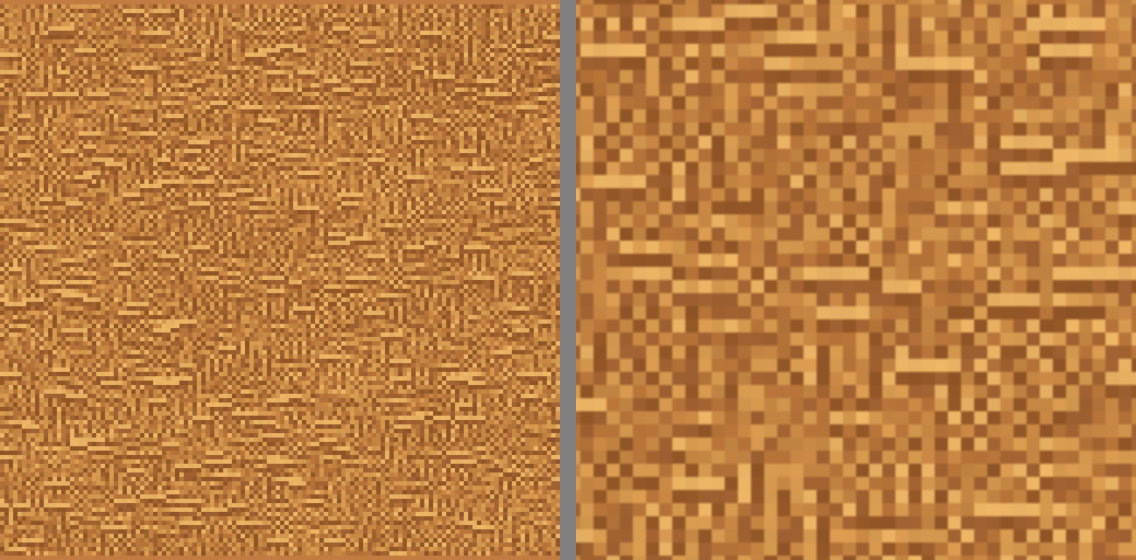
Left: the whole. Right: its middle third, enlarged.
A three.js fragment shader for this texture:

```glsl
// Woven straw mosaic: a grid of small square cells in six golden browns.
// High-passed runs along rows or columns form a maze mixed with checkered
// patches; bright dashes with shadows and faint broad streaks lie over it.

varying vec2 vUv;

const float CELLS = 128.0;         // cells across the canvas
const float EDGE_SOFTNESS = 0.16;  // half width of an edge blend, in cells
const float GRAIN_WEIGHT = 0.65;   // strength of single cells
const float RUN_WEIGHT = 1.4;      // strength of row and column runs
const float CHECKER_WEIGHT = 1.5;  // strength of checkered patches
const float BROAD_WEIGHT = 0.32;   // strength of broad streaks
const float TONE_SPREAD = 0.56;    // deviation of the summed weave
const float DASH_SLOT = 7.0;       // spacing of dash places, in cells
const float DASH_CHANCE = 0.085;   // share of slots holding a dash
const float SHADOW = 0.75;         // darkening below a dash
const float TINT_JITTER = 0.06;    // brightness variation within a tone

const vec3 UMBER  = vec3(0.575, 0.335, 0.150);
const vec3 BROWN  = vec3(0.630, 0.380, 0.190);
const vec3 TAN    = vec3(0.710, 0.450, 0.220);
const vec3 OCHRE  = vec3(0.772, 0.522, 0.262);
const vec3 GOLD   = vec3(0.840, 0.600, 0.310);
const vec3 STRAW  = vec3(0.915, 0.695, 0.390);
const vec3 BORDER = vec3(0.760, 0.485, 0.260);

float hash(vec2 p) {
  return fract(sin(dot(p, vec2(127.1, 311.7))) * 43758.5453);
}

float smoothNoise(vec2 p) {
  vec2 i = floor(p);
  vec2 f = fract(p);
  f = f * f * (3.0 - 2.0 * f);
  float low = mix(hash(i), hash(i + vec2(1.0, 0.0)), f.x);
  float high = mix(hash(i + vec2(0.0, 1.0)), hash(i + 1.0), f.x);
  return mix(low, high, f.y);
}

// One random value shared by a short run of cells along a line
float runValue(float along, float line, float len, float salt) {
  float start = floor(hash(vec2(line, salt)) * 40.0);
  return hash(vec2(floor((along + start) / len) + salt, line));
}

float rowRun(vec2 c) { return runValue(c.x, c.y, 4.0, 211.0); }
float columnRun(vec2 c) { return runValue(c.y, c.x, 3.0, 389.0); }

// 1 inside a bright horizontal dash of random length, else 0
float dash(vec2 c) {
  float x = c.x + floor(hash(vec2(c.y, 57.0)) * 40.0);
  vec2 slot = vec2(floor(x / DASH_SLOT) + 503.0, c.y);
  float len = 3.0 + floor(hash(slot + 31.0) * (DASH_SLOT - 3.0));
  float start = floor(hash(slot + 73.0) * (DASH_SLOT - len));
  float pos = mod(x, DASH_SLOT) - start;
  float inside = step(0.0, pos) * step(pos, len - 0.5);
  float band = 0.5 + smoothNoise(c * vec2(0.03, 0.12) + 90.0);
  return inside * step(hash(slot), DASH_CHANCE * band);
}

// Weave brightness as a rank from 0 (dark) to 1 (light)
float weaveRank(vec2 c) {
  vec2 dx = vec2(1.0, 0.0);
  vec2 dy = vec2(0.0, 1.0);
  float grain = hash(c) - 0.25 *
    (hash(c + dx) + hash(c - dx) + hash(c + dy) + hash(c - dy));
  float rows = rowRun(c) - 0.5 * (rowRun(c + dy) + rowRun(c - dy));
  float columns = columnRun(c)
    - 0.5 * (columnRun(c + dx) + columnRun(c - dx));

  // Each neighbourhood leans towards rows or columns
  float lean = smoothNoise(c / vec2(6.0, 4.0) + 270.0);
  float runs = mix(columns, rows, smoothstep(0.35, 0.65, lean));
  float parity = 2.0 * mod(c.x + c.y, 2.0) - 1.0;
  float checker = parity * (smoothNoise(c / 3.5 + 170.0) - 0.5);
  float broad = smoothNoise(c * vec2(0.07, 0.18) + 430.0) - 0.5;
  float weave = GRAIN_WEIGHT * grain + RUN_WEIGHT * runs
    + CHECKER_WEIGHT * checker + BROAD_WEIGHT * broad;
  float rank = 1.0 / (1.0 + exp(-1.7 * weave / TONE_SPREAD));

  // Dashes are brightest, the cells just below them dark
  rank *= 1.0 - SHADOW * dash(c + dy);
  return mix(rank, 1.0, dash(c));
}

vec3 cellColor(vec2 c) {
  if (c.y < 0.5 || c.y > CELLS - 1.5) return BORDER;
  float rank = weaveRank(c);
  vec3 color = mix(UMBER, BROWN, step(0.12, rank));
  color = mix(color, TAN, step(0.30, rank));
  color = mix(color, OCHRE, step(0.49, rank));
  color = mix(color, GOLD, step(0.72, rank));
  color = mix(color, STRAW, step(0.93, rank));
  return color * (1.0 + TINT_JITTER * (hash(c + 619.0) - 0.5));
}

void main() {
  // Blend the four cells around the nearest grid corner in a thin band
  vec2 p = vUv * CELLS;
  vec2 corner = floor(p + 0.5);
  vec2 blend = smoothstep(-EDGE_SOFTNESS, EDGE_SOFTNESS, p - corner);
  vec2 first = clamp(corner - 1.0, 0.0, CELLS - 1.0);
  vec2 last = clamp(corner, 0.0, CELLS - 1.0);
  vec3 lower = mix(cellColor(first), cellColor(vec2(last.x, first.y)), blend.x);
  vec3 upper = mix(cellColor(vec2(first.x, last.y)), cellColor(last), blend.x);
  gl_FragColor = vec4(mix(lower, upper, blend.y), 1.0);
}
```
